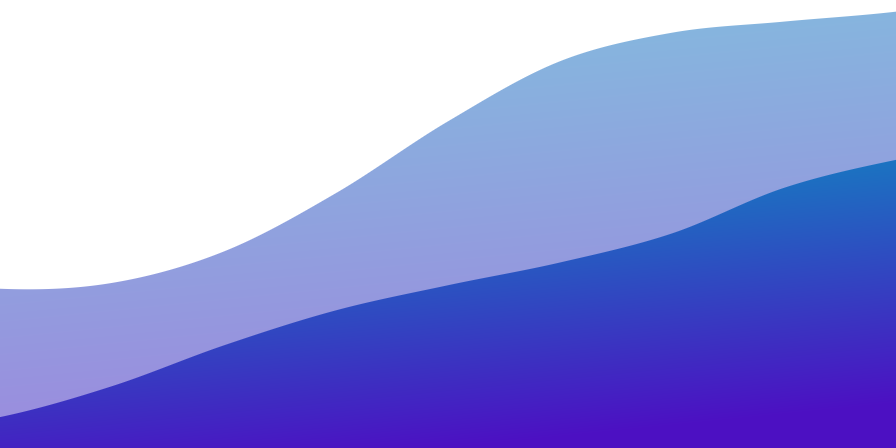
Reproduce this background procedurally as a Shadertoy shader.

```glsl
// Two layered blue-violet waves rising to the right over a white background.

// Smooth curve through evenly spaced heights; the outer two set the end slopes.
float waveHeight(float heights[11], float x) {
    float s = clamp(x, 0.0, 0.99999) * 8.0;
    int i = int(s);
    float f = fract(s);
    float a = heights[i], b = heights[i + 1], c = heights[i + 2], d = heights[i + 3];
    return b + 0.5 * f * (c - a + f * (2.0 * a - 5.0 * b + 4.0 * c - d
             + f * (3.0 * (b - c) + d - a)));
}

// Coverage of the area where the signed height is positive, one pixel soft.
float coverage(float d) {
    return clamp(0.5 + d / length(vec2(dFdx(d), dFdy(d))), 0.0, 1.0);
}

vec3 violetToBlue(float t) {
    return mix(vec3(0.298, 0.063, 0.76), vec3(0.105, 0.45, 0.755), clamp(t, 0.0, 1.0));
}

void mainImage(out vec4 fragColor, in vec2 fragCoord) {
    vec2 uv = fragCoord / iResolution.xy;

    // Wave outlines, left to right
    float backWave = waveHeight(float[11](0.388, 0.3555, 0.3685, 0.4388, 0.569,
        0.7292, 0.8633, 0.927, 0.9518, 0.974, 1.009), uv.x);
    float frontWave = waveHeight(float[11](0.034, 0.069, 0.138, 0.2292, 0.3073,
        0.3633, 0.4141, 0.479, 0.5807, 0.6432, 0.685), uv.x);

    // Slightly tilted vertical gradients
    float level = uv.y - 0.2 * uv.x;
    vec3 backColor = mix(vec3(1.0), violetToBlue((level + 0.18) / 0.958), 0.53);
    vec3 frontColor = violetToBlue((level + 0.10) / 0.542);

    // Layers from back to front
    vec3 color = mix(vec3(1.0), backColor, coverage(backWave - uv.y));
    color = mix(color, frontColor, coverage(frontWave - uv.y));
    fragColor = vec4(color, 1.0);
}
```
